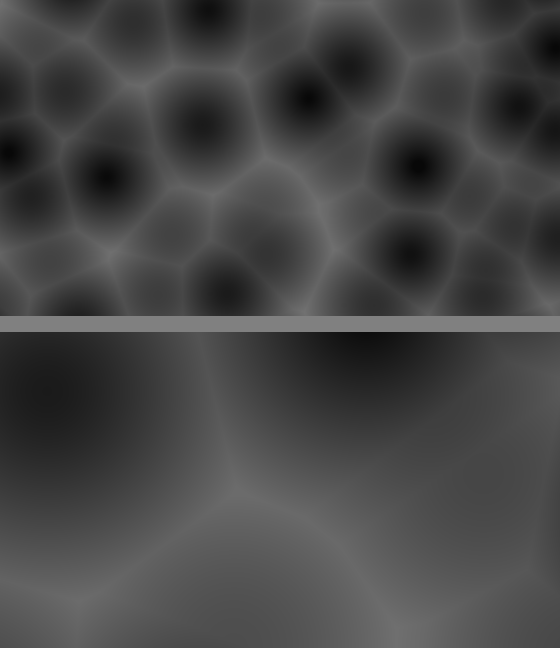
Top: the whole. Bottom: its middle third, enlarged.
Write a WebGL 2 fragment shader that draws this texture.

```glsl
#version 300 es
precision highp float;

uniform vec2 u_resolution;
out vec4 fragColor;

// Integer hash: one random point in the unit cube per lattice cell
vec3 cellPoint(ivec3 cell) {
    uvec3 h = uvec3(cell + 64) * 1664525u + 1013904223u;
    h.x += h.y * h.z;
    h.y += h.z * h.x;
    h.z += h.x * h.y;
    h ^= h >> 16u;
    h.x += h.y * h.z;
    h.y += h.z * h.x;
    h.z += h.x * h.y;
    return vec3(h >> 8u) / 16777216.0;
}

// Distance to the nearest scattered point in space
float cellularDistance(vec3 p) {
    ivec3 base = ivec3(floor(p));
    vec3 local = fract(p);
    float nearestSq = 4.0;
    for (int z = -1; z <= 1; z++) {
        for (int y = -1; y <= 1; y++) {
            for (int x = -1; x <= 1; x++) {
                ivec3 offset = ivec3(x, y, z);
                vec3 toPoint = vec3(offset) + cellPoint(base + offset) - local;
                nearestSq = min(nearestSq, dot(toPoint, toPoint));
            }
        }
    }
    return sqrt(nearestSq);
}

void main() {
    vec2 uv = gl_FragCoord.xy / u_resolution.y;

    // A flat slice through solid cells gives soft pits of varied depth
    float dist = cellularDistance(vec3(uv * 4.0 + vec2(3.0, 7.0), 5.3));

    // Dark at the cell centres, grey along the creases between them
    float grey = clamp(0.455 * dist, 0.03, 0.47);
    fragColor = vec4(vec3(grey), 1.0);
}
```
